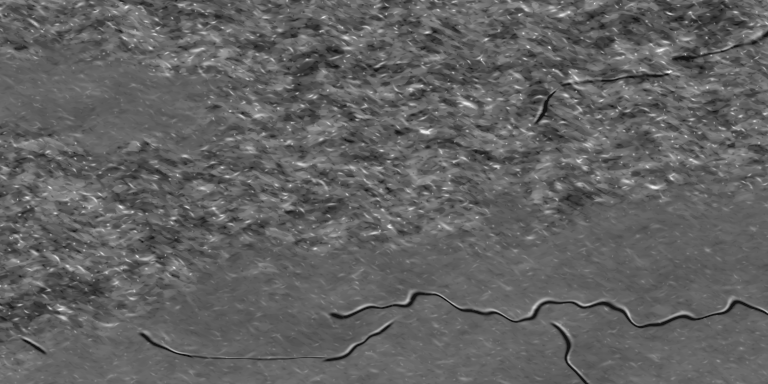
Reproduce this texture procedurally as a Shadertoy shader.

```glsl
float hash(vec2 p) {
    vec3 q = fract(p.xyx * 0.1031);
    q += dot(q, q.yzx + 33.33);
    return fract((q.x + q.y) * q.z);
}

vec2 hash2(vec2 p) {
    return vec2(hash(p + 17.7), hash(p + 53.1));
}

mat2 rotation(float angle) {
    float c = cos(angle), s = sin(angle);
    return mat2(c, -s, s, c);
}

// Cellular noise: each cell has one tone, sharpness sets how hard the cells meet
float plates(vec2 p, float sharpness) {
    vec2 sum = vec2(0.0);
    for (int y = -1; y <= 1; y++)
    for (int x = -1; x <= 1; x++) {
        vec2 cell = floor(p) + vec2(x, y);
        vec2 d = p - cell - hash2(cell);
        sum += exp(-sharpness * dot(d, d)) * vec2(hash(cell + 91.3), 1.0);
    }
    return sum.x / sum.y - 0.5;
}

// Short bent ridges, bright or dark, one per cell
float ridges(vec2 p, float size, float stretch) {
    vec2 grid = size * vec2(1.0, 0.55);
    float sum = 0.0;
    for (int y = -1; y <= 1; y++)
    for (int x = -1; x <= 1; x++) {
        vec2 cell = floor(p / grid) + vec2(x, y);
        float pick = hash(cell + 7.9);
        vec2 d = p - (cell + hash2(cell)) * grid;
        d = rotation(1.3 * hash(cell + 31.7) - 0.8) * d / size;
        d.y += (hash(cell + 64.2) - 0.5) * 1.6 * d.x * d.x;
        d /= vec2(stretch * mix(0.5, 1.3, hash(cell + 5.5)), 0.075);
        sum += (0.42 * pow(pick, 4.0) - 0.13 * (1.0 - pick)) * exp(-dot(d, d));
    }
    return sum;
}

// Winding dark crack from a to b with a lit rim on its left side
float crack(vec2 p, vec2 a, vec2 b, float sway, float width) {
    vec2 axis = normalize(b - a);
    float span = length(b - a);
    float t = dot(p - a, axis);
    float phase = a.x * 4.6;
    float side = dot(p - a, vec2(-axis.y, axis.x));
    side -= sway * (sin(t * 15.5 + phase) + 0.4 * sin(t * 39.0 + phase) + 0.15 * sin(t * 91.0));
    float slope = sway * (15.5 * cos(t * 15.5 + phase) + 15.6 * cos(t * 39.0 + phase) + 13.6 * cos(t * 91.0));
    side /= sqrt(1.0 + slope * slope) * width * (0.85 + 0.3 * sin(t * 37.0));
    float ends = smoothstep(0.0, 0.02, t) * (1.0 - smoothstep(span - 0.02, span, t));
    float rim = 0.3 * (0.6 + 0.4 * sin(t * 53.0 + phase)) * exp(-pow(side - 1.9, 2.0));
    return ends * (rim - 0.36 * exp(-side * side));
}

void mainImage(out vec4 fragColor, in vec2 fragCoord) {
    vec2 p = fragCoord / iResolution.y;
    vec2 bent = p + 0.012 * vec2(sin(p.y * 31.0 + 3.0 * p.x), sin(p.x * 23.0 + 5.0 * p.y));
    float clouds = plates(rotation(0.3) * bent * vec2(4.0, 11.0), 5.0);
    float drifts = plates(rotation(0.2) * bent * vec2(9.0, 24.0) + 40.0, 6.0);

    // Rough ground, with a smooth basin at the left and a smooth plain below
    float plain = p.y - 0.13 - 0.2 * p.x + 0.2 * clouds + 0.12 * drifts;
    vec2 basin = rotation(-0.15) * (p - vec2(0.24, 0.74)) / vec2(0.42, 0.12);
    float rough = smoothstep(-0.08, 0.14, plain);
    rough *= smoothstep(0.6, 1.3, length(basin) + 0.8 * drifts);
    float detail = mix(0.22, 1.0, rough);

    float gray = 0.39 + 0.07 * clouds + 0.13 * drifts * detail;
    gray -= 0.07 * rough * smoothstep(0.1, 0.35, clouds);

    // Flakes and fine grain
    vec2 slanted = rotation(-0.15) * bent;
    gray += 0.19 * detail * plates(slanted * vec2(24.0, 58.0), 11.0);
    gray += 0.17 * detail * plates(slanted * vec2(60.0, 120.0) + 80.0, 8.0);

    // Ridges and small glints
    float marks = ridges(p, 0.055, 0.3) + ridges(p + 3.1, 0.037, 0.28);
    marks += ridges(p + 7.3, 0.028, 0.22) + 0.9 * ridges(p + 11.9, 0.033, 0.09);
    gray += marks * mix(0.3, 1.0, rough);

    // Cracks across the plain and at the upper right
    vec2 wound = p + vec2(0.014 * sin(p.y * 45.0 + p.x * 8.0), 0.0);
    gray += crack(wound, vec2(0.86, 0.21), vec2(2.05, 0.17), 0.026, 0.0045);
    gray += crack(wound, vec2(1.42, 0.16), vec2(1.54, -0.03), 0.012, 0.005);
    gray += crack(wound, vec2(0.83, 0.07), vec2(1.04, 0.15), 0.014, 0.004);
    gray += crack(wound, vec2(0.36, 0.12), vec2(0.52, 0.07), 0.01, 0.004);
    gray += crack(wound, vec2(0.04, 0.12), vec2(0.11, 0.07), 0.004, 0.004);
    gray += 0.5 * crack(wound, vec2(0.5, 0.07), vec2(0.85, 0.065), 0.003, 0.0025);
    gray += crack(wound, vec2(1.38, 0.67), vec2(1.47, 0.77), 0.006, 0.004);
    gray += 0.6 * crack(wound, vec2(1.46, 0.77), vec2(1.77, 0.82), 0.006, 0.004);
    gray += 0.7 * crack(wound, vec2(1.76, 0.83), vec2(2.03, 0.93), 0.01, 0.005);

    fragColor = vec4(vec3(clamp(gray, 0.08, 0.92)), 1.0);
}
```
